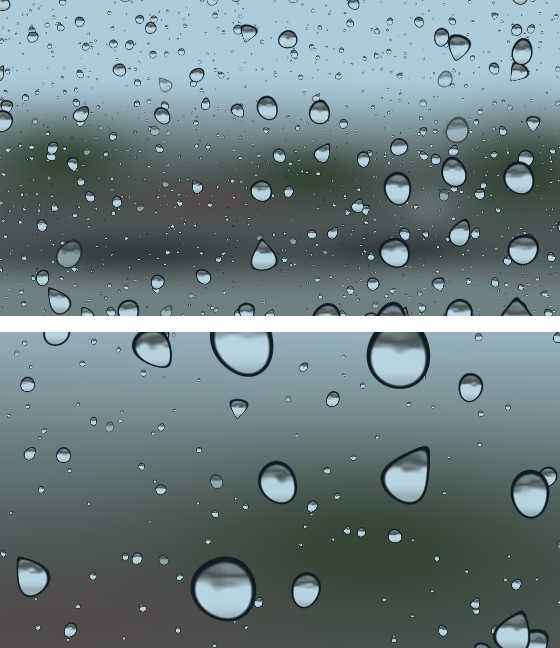
Top, the full canvas; bottom, a detail of the centre.
Reproduce this texture procedurally as a Shadertoy shader.

```glsl
#define SKY    vec3(0.67, 0.80, 0.86)
#define HAZE   vec3(0.46, 0.53, 0.55)
#define GROUND vec3(0.30, 0.34, 0.34)
#define STREET vec3(0.44, 0.50, 0.51)
#define LEAVES vec3(0.18, 0.25, 0.18)
#define BRICK  vec3(0.33, 0.28, 0.28)
#define SHADOW vec3(0.17, 0.20, 0.20)
#define RIM    vec3(0.06, 0.11, 0.14)
#define GLINT  vec3(0.72, 0.83, 0.88)
#define RIM_WIDTH 0.17
#define TAPER     0.55

vec3 hash3(vec2 p, float seed) {
    vec3 q = fract(vec3(p.xyx + seed * 7.31) * vec3(0.1031, 0.1030, 0.0973));
    q += dot(q, q.yxz + 33.33);
    return fract((q.xxy + q.yzz) * q.zyx);
}

float noise(vec2 p) {
    vec2 i = floor(p), f = fract(p);
    f = f * f * (3.0 - 2.0 * f);
    float low = mix(hash3(i, 0.0).x, hash3(i + vec2(1, 0), 0.0).x, f.x);
    float high = mix(hash3(i + vec2(0, 1), 0.0).x, hash3(i + 1.0, 0.0).x, f.x);
    return mix(low, high, f.y);
}

float blob(vec2 p, vec2 center, vec2 size) {
    vec2 q = (p - center) / size;
    return exp(-dot(q, q));
}

// Out-of-focus street scene behind the glass
vec3 backdrop(vec2 p) {
    float y = p.y + 0.05 * (noise(p * 3.0) - 0.5);
    vec3 col = mix(HAZE, SKY, smoothstep(0.52, 0.78, y));
    col = mix(GROUND, col, smoothstep(0.38, 0.60, y));
    col = mix(STREET, col, smoothstep(0.06, 0.21, y));

    float trees = blob(p, vec2(0.20, 0.49), vec2(0.25, 0.12))
                + blob(p, vec2(0.98, 0.44), vec2(0.22, 0.09))
                + blob(p, vec2(1.66, 0.46), vec2(0.24, 0.13));
    col = mix(col, LEAVES, 0.85 * min(trees, 1.0));
    col = mix(col, BRICK, 0.7 * blob(p, vec2(0.64, 0.36), vec2(0.26, 0.06)));
    col = mix(col, STREET, 0.6 * blob(p, vec2(1.36, 0.35), vec2(0.10, 0.07)));

    float cars = blob(p, vec2(0.45, 0.20), vec2(0.34, 0.06))
               + blob(p, vec2(1.25, 0.21), vec2(0.24, 0.05));
    return mix(col, SHADOW, 0.75 * min(cars, 1.0));
}

// Upside-down view refracted inside one drop, in units of its radius
vec3 dropInterior(vec2 q, float edge, float seed) {
    float streaks = noise(q * vec2(2.5, 5.0) + seed * 40.0) - 0.5;
    float h = q.y + 0.35 * streaks;
    vec3 col = mix(GLINT, GROUND, smoothstep(0.0, 0.42, h));
    col = mix(col, HAZE, smoothstep(0.40, 0.75, h));
    col = mix(col, STREET, 0.45 * smoothstep(-0.45, -0.95, q.y));
    float width = RIM_WIDTH * (0.85 + 0.35 * q.y);
    return mix(RIM, col, smoothstep(width * 0.6, width * 1.4, -edge));
}

// One jittered grid of drops; radii lie between radius.x and radius.y
vec3 dropLayer(vec3 col, vec2 p, float cell, vec2 radius, float density, float seed) {
    vec2 id = floor(p / cell);
    vec3 place = hash3(id, seed);
    vec3 form = hash3(id, seed + 17.0);
    vec3 look = hash3(id, seed + 41.0);
    if (place.z > density) return col;

    float r = mix(radius.x, radius.y, form.x * form.x);
    float room = max(0.5 * cell - 1.4 * r, 0.0);
    vec2 center = (id + 0.5) * cell + (place.xy * 2.0 - 1.0) * room;
    vec2 local = (p - center) / r;

    // Tilted ellipse, sometimes drawn out to a tail
    float tilt = (form.y - 0.5) * 1.5;
    vec2 q = mat2(cos(tilt), -sin(tilt), sin(tilt), cos(tilt)) * local;
    float tail = TAPER * smoothstep(0.55, 1.0, look.x) * (look.y < 0.65 ? 1.0 : -1.0);
    q.x /= mix(0.78, 0.98, form.z) * max(1.0 - tail * q.y, 0.25);
    q.y /= 1.0 + 0.45 * abs(tail);
    float angle = atan(q.y, q.x);
    float wobble = 0.035 * sin(2.0 * angle + look.y * 6.28)
                 + 0.025 * sin(3.0 * angle + look.z * 6.28);
    float edge = length(q) - 1.0 + wobble;

    float blur = 0.8 / (iResolution.y * r);
    float cover = smoothstep(blur, -blur, edge);
    float opacity = look.z > 0.88 ? 0.6 : 1.0;
    return mix(col, dropInterior(local, edge, look.y), cover * opacity);
}

void mainImage(out vec4 fragColor, in vec2 fragCoord) {
    vec2 p = fragCoord / iResolution.y;
    vec3 col = backdrop(p);

    // Fine spray first, large drops on top
    col = dropLayer(col, p + 0.013, 0.031, vec2(0.0015, 0.004), 0.35, 1.0);
    col = dropLayer(col, p + 0.007, 0.047, vec2(0.003, 0.007), 0.40, 2.0);
    col = dropLayer(col, p + 0.031, 0.083, vec2(0.008, 0.017), 0.50, 3.0);
    col = dropLayer(col, p + 0.057, 0.127, vec2(0.018, 0.030), 0.45, 4.0);
    col = dropLayer(col, p + 0.090, 0.205, vec2(0.036, 0.062), 0.55, 5.0);

    fragColor = vec4(col, 1.0);
}
```
